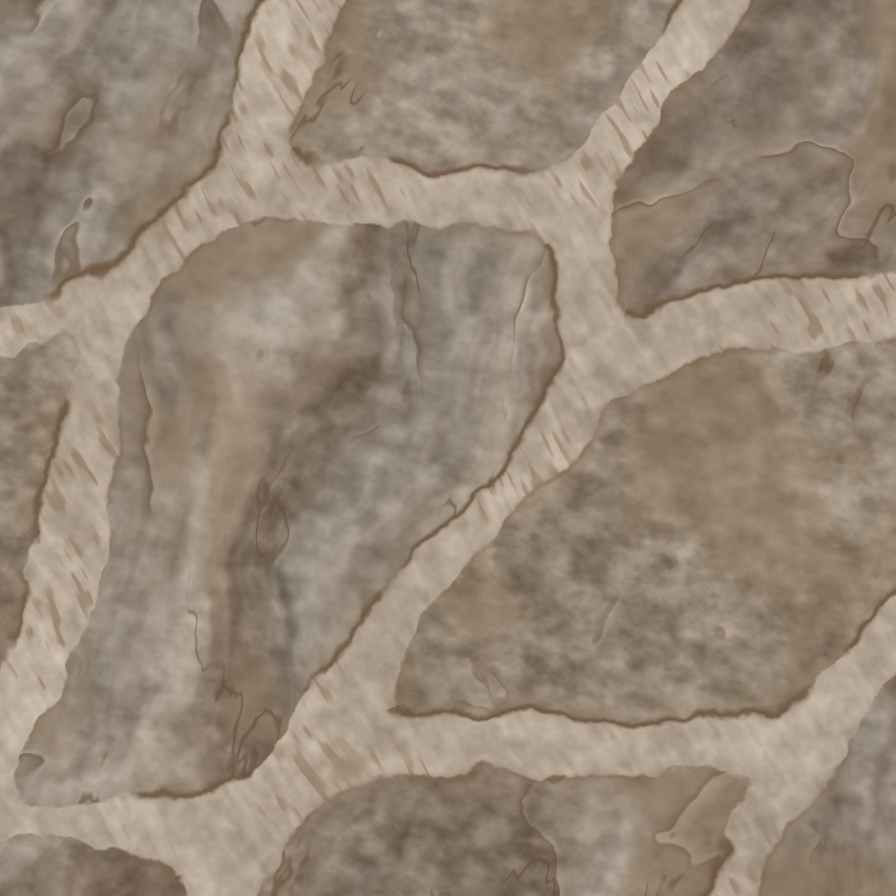
Write a WebGL 2 fragment shader that draws this texture.

```glsl
#version 300 es
precision highp float;
// Irregular flagstones set in pale, brushed mortar. Stones are cells of a
// staggered, tilted Voronoi diagram with wobbly, chipped borders; layered
// noise adds cleft ledges, fissures, mineral streaks, grain and rusty rims.

#define TILT 0.86
#define STONE_FREQ vec2(1.35, 2.6)
#define JOINT_HALF 0.03
#define CORNER_ROUND 0.04
#define WOBBLE 0.045
#define SEED vec2(3.7, 8.2)
#define MORTAR vec3(0.705, 0.645, 0.58)
#define STONE_DARK vec3(0.47, 0.405, 0.345)
#define STONE_MID vec3(0.575, 0.525, 0.47)
#define STONE_LIGHT vec3(0.645, 0.595, 0.54)
#define RUST vec3(0.55, 0.46, 0.36)
#define RIM vec3(0.37, 0.285, 0.205)

uniform vec2 u_resolution;
out vec4 fragColor;

vec3 hash3(vec2 p) {
  vec3 q = fract(p.xyx * vec3(0.1031, 0.1030, 0.0973));
  q += dot(q, q.yxz + 33.33);
  return fract((q.xxy + q.yzz) * q.zyx);
}

float noise(vec2 p) {
  vec2 i = floor(p), f = fract(p);
  f = f * f * (3.0 - 2.0 * f);
  float low = mix(hash3(i).x, hash3(i + vec2(1, 0)).x, f.x);
  float high = mix(hash3(i + vec2(0, 1)).x, hash3(i + vec2(1, 1)).x, f.x);
  return mix(low, high, f.y);
}

float fbm(vec2 p) {
  float sum = 0.0, amp = 0.5;
  for (int i = 0; i < 5; i++) {
    sum += amp * noise(p);
    p = mat2(1.6, 1.2, -1.2, 1.6) * p + 7.3;
    amp *= 0.5;
  }
  return sum / 0.97;
}

mat2 turn(float a) {
  float c = cos(a), s = sin(a);
  return mat2(c, -s, s, c);
}

float smoothMin(float a, float b, float k) {
  float h = max(k - abs(a - b), 0.0) / k;
  return min(a, b) - 0.25 * h * h * k;
}

// Jittered stone centre; every second row is shifted by half a stone.
vec2 site(vec2 cell) {
  float stagger = 0.5 * mod(cell.y, 2.0);
  return cell + 0.5 + vec2(stagger, 0.0) + 0.68 * (hash3(cell).xy - 0.5);
}

// Distance to the stone border; also gives the cell and the outward normal.
float stoneBorder(vec2 p, out vec2 cell, out vec2 normal) {
  mat2 rot = turn(TILT);
  vec2 q = STONE_FREQ * (rot * p), base = floor(q);
  float best = 1e3, border = 1.0, nearest = 1.0;
  for (int k = 0; k < 25; k++) {
    vec2 c = base + vec2(k % 5 - 2, k / 5 - 2);
    vec2 r = site(c) - q;
    if (dot(r, r) < best) { best = dot(r, r); cell = c; }
  }
  vec2 own = site(cell) - q;
  for (int k = 0; k < 25; k++) {
    vec2 c = cell + vec2(k % 5 - 2, k / 5 - 2);
    if (distance(c, cell) < 0.5) continue;
    vec2 other = site(c) - q, n = normalize(other - own);
    vec2 grad = (STONE_FREQ * n) * rot;
    float d = dot(0.5 * (own + other), n) / length(grad);
    if (d < nearest) { nearest = d; normal = normalize(grad); }
    border = smoothMin(border, d, CORNER_ROUND);
  }
  return border;
}

vec3 stoneColor(vec2 p, vec3 kind) {
  vec2 g = turn(TILT + 0.3 + 0.5 * (kind.y - 0.5)) * p + kind.xy * 9.0;
  vec2 flat_ = turn(-0.25) * p + kind.yz * 7.0;
  vec2 bend = vec2(fbm(g * 4.0), fbm(g * 4.0 + 5.1)) - 0.5;
  float layered = smoothstep(0.35, 0.6, kind.x);

  // Mottled, grainy face with small light and dark flecks
  float cloud = fbm(flat_ * 6.0) - 0.5, grain = fbm(flat_ * vec2(44.0, 58.0)) - 0.5;
  float fleck = noise(flat_ * vec2(95.0, 130.0)) - 0.5;
  vec3 plain = mix(STONE_MID, mix(RUST, STONE_LIGHT, kind.z), 0.4);
  plain += 0.2 * cloud + 0.32 * grain + 0.045 * fleck;

  // Streaked, cleft face with cool and rusty bands
  vec2 s = g * vec2(2.6, 11.0) + 2.2 * bend;
  float band = fbm(s), slope = fbm(s + vec2(0.03, 0.16)) - band;
  vec3 cleft = mix(STONE_DARK, STONE_LIGHT, smoothstep(0.24, 0.76, band));
  cleft = mix(cleft, vec3(0.56, 0.53, 0.495), 0.5 * smoothstep(0.46, 0.62, fbm(s * 0.6 + 11.0)));
  cleft += 0.75 * slope + 0.2 * grain + 0.025 * fleck;
  vec3 col = mix(plain, cleft, 0.08 + 0.87 * layered);
  col = mix(col, RUST, 0.5 * smoothstep(0.53, 0.68, fbm(g * vec2(4.0, 6.0) + bend + 21.0)));

  // Chipped ledges: sharp dark line on one side, soft fade on the other
  float ledge = fract(4.0 * fbm(g * vec2(2.4, 5.0) + bend + 31.0));
  float line = smoothstep(0.0, 0.04, ledge) * exp(-13.0 * ledge);
  float patches = smoothstep(0.49, 0.62, fbm(g * 6.0 + 43.0));
  col = mix(col, RIM, 0.85 * line * patches * (0.5 + 0.5 * layered));
  col += 0.05 * patches * smoothstep(0.86, 0.98, ledge);

  // Fine dark fissures
  float level = abs(fbm(g * vec2(4.0, 12.0) + 71.0) - 0.5);
  float crack = 1.0 - smoothstep(0.0, 0.016, level);
  return mix(col, RIM, 0.55 * crack * smoothstep(0.5, 0.62, fbm(g * 7.0 + 91.0)));
}

vec3 mortarColor(vec2 p) {
  vec3 col = MORTAR + 0.18 * (fbm(p * 7.0) - 0.5) + 0.18 * (fbm(p * 60.0) - 0.5);
  vec2 b = turn(-1.05) * p + 0.02 * fbm(p * 9.0);
  col += 0.06 * (noise(b * vec2(35.0, 150.0)) - 0.5);
  float stroke = smoothstep(0.6, 0.9, noise(b * vec2(36.0, 170.0)));
  return mix(col, RUST, 0.6 * stroke * smoothstep(0.42, 0.58, fbm(p * 6.0 + 17.0)));
}

void main() {
  float scale = min(u_resolution.x, u_resolution.y);
  vec2 p = gl_FragCoord.xy / scale + SEED;
  vec2 warp = vec2(fbm(p * 4.0), fbm(p * 4.0 + 13.0)) - 0.5;
  vec2 cell, normal;
  float d = stoneBorder(p + 2.0 * WOBBLE * warp, cell, normal);
  d += 0.03 * (fbm(p * 17.0) - 0.5) + 0.009 * (fbm(p * 60.0) - 0.5);
  d -= JOINT_HALF * (0.5 + noise(p * 3.5 + 4.0));

  float soft = max(0.002, 1.0 / scale);
  float inside = smoothstep(-soft, soft, d);
  vec3 col = mix(mortarColor(p), stoneColor(p, hash3(cell + 57.0)), inside);

  // Broken rusty rim, strongest on the lower right of each stone
  float shade = 0.3 + 0.7 * smoothstep(-0.4, 0.7, dot(normal, vec2(0.75, -0.66)));
  float broken = smoothstep(0.4, 0.56, fbm(p * 10.0 + 61.0));
  float rim = exp(-pow(abs(d - 0.001) / 0.004, 2.0));
  col = mix(col, RIM, 0.85 * rim * shade * broken);
  col = mix(col, RUST, 0.35 * broken * inside * exp(-max(d, 0.0) / 0.014));
  fragColor = vec4(clamp(col, 0.0, 1.0), 1.0);
}
```
